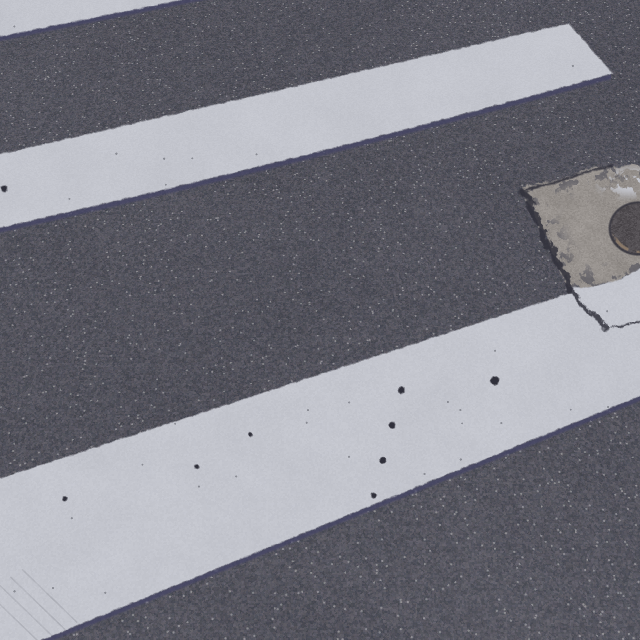
Give the GLSL for this texture, as a WebGL 2 fragment shader.

```glsl
#version 300 es
precision highp float;
// Worn crosswalk stripes on grainy asphalt, with a broken concrete patch and a manhole lid.
uniform vec2 u_resolution;
out vec4 fragColor;

const vec3 ASPHALT = vec3(0.325, 0.325, 0.362);
const vec3 PAINT = vec3(0.765, 0.773, 0.805);
const vec3 CONCRETE = vec3(0.585, 0.565, 0.55);
const vec3 LID = vec3(0.32, 0.305, 0.32);
const vec3 FRINGE = vec3(0.27, 0.27, 0.40);
const vec3 TAR = vec3(0.19, 0.19, 0.23);
const float GRAIN_FREQ = 225.0;
const float GRAIN_CONTRAST = 0.10;
const vec2 PATCH_LEFT = vec2(0.817, 0.702);
const vec2 PATCH_FOOT = vec2(0.892, 0.544);
const vec2 LID_CENTER = vec2(0.998, 0.643);
const float LID_RADIUS = 0.047;

float hash(vec2 p) {
    vec3 q = fract(p.xyx * 0.1031);
    q += dot(q, q.yzx + 33.33);
    return fract((q.x + q.y) * q.z);
}

// Cellular noise: x = distance to the nearest seed, y = random value of its cell.
vec2 cells(vec2 p) {
    vec2 base = floor(p), best = vec2(9.0, 0.0);
    for (int j = -1; j <= 1; j++)
    for (int i = -1; i <= 1; i++) {
        vec2 id = base + vec2(i, j);
        vec2 seed = id + 0.15 + 0.7 * vec2(hash(id), hash(id + 57.0));
        float d = length(p - seed);
        if (d < best.x) best = vec2(d, hash(id + 113.0));
    }
    return best;
}

// Layered sines, roughly -1 to 1.
float waves(vec2 p) {
    float sum = 0.0, amp = 0.5;
    for (int i = 0; i < 4; i++) {
        sum += amp * sin(p.x + 1.7 * sin(p.y)) * cos(p.y * 0.8 + sin(p.x * 0.7));
        p = mat2(1.5, 1.2, -1.2, 1.5) * p + 2.3;
        amp *= 0.6;
    }
    return sum;
}

float segment(vec2 p, vec2 a, vec2 b) {
    vec2 d = b - a;
    return length(p - a - d * clamp(dot(p - a, d) / dot(d, d), 0.0, 1.0));
}

// Soft coverage of the inside (negative side) of a distance.
float inside(float d) {
    float soft = 0.0008 + 0.7 / u_resolution.y;
    return 1.0 - smoothstep(-soft, soft, d);
}

// Distance to the chips worn through the paint.
float chips(vec2 p) {
    float d = length(p - vec2(0.773, 0.405)) - 0.0068;
    d = min(d, length(p - vec2(0.007, 0.705)) - 0.005);
    for (int i = 0; i < 4; i++) {
        float k = float(i);
        d = min(d, length(p - vec2(0.627 - 0.0145 * k, 0.390 - 0.0545 * k)) - 0.0048);
        if (i < 3) d = min(d, length(p - vec2(0.391 - 0.021 * k - 0.062 * k * k, 0.321 - 0.05 * k)) - 0.0034);
    }
    return d;
}

void main() {
    vec2 uv = gl_FragCoord.xy / u_resolution;
    float x = uv.x, y = uv.y;
    float rough = 0.0016 * waves(uv * 210.0);
    float ragged = 0.006 * waves(uv * 75.0) + rough;

    // Asphalt: stones shrink toward the top of the view.
    vec2 ground = vec2(x - 0.5, y) / (1.18 - 0.35 * y);
    vec2 stone = cells(ground * GRAIN_FREQ);
    vec2 grit = cells(ground * GRAIN_FREQ * 1.7 + 31.0);
    float grain = (stone.y - 0.5) * 0.55 + (grit.y - 0.5) * 0.55 + 0.3 * (0.4 - stone.x);
    vec3 color = ASPHALT + GRAIN_CONTRAST * grain + 0.012 * waves(uv * 9.0);
    color += 0.02 * smoothstep(0.4, 0.0, y) * x;
    color += vec3(0.17, 0.17, 0.15) * step(0.965, stone.y) * smoothstep(0.5, 0.15, stone.x);
    color += 0.02 * (vec3(grit.y, 0.5, hash(vec2(grit.y, stone.y) * 91.0)) - 0.5);

    // Stripes: distances are negative on the paint.
    float lowFar = 0.943 + 0.201 * x - y;
    float lowMid = 0.6445 + 0.2515 * x - 0.028 * x * (0.957 - x) - y;
    float lowNear = 0.408 * x - 0.0265 - y;
    float topMid = y - 0.759 - 0.230 * x;
    float endMid = dot(uv - vec2(0.889, 0.9635), normalize(vec2(0.0785, 0.068)));
    float patchLow = 0.551 + 2.9 * (x - 0.9) * (x - 0.9) + 0.5 * ragged;
    float topNear = y - (x < 0.893 ? 0.2526 + 0.325 * x : patchLow);
    float mid = max(max(lowMid, topMid), endMid);
    float near = max(lowNear, topNear);
    float stripes = min(lowFar, min(mid, near)) + rough;

    // Bluish rim below the lower edges.
    float rim = min(abs(lowFar - 0.003), min(abs(lowNear - 0.004), abs(lowMid - 0.004) + step(0.955, x)));
    color = mix(color, FRINGE, 0.75 * smoothstep(0.007, 0.001, rim));

    // Concrete patch.
    vec2 side = normalize(vec2(-0.154, -0.075));
    float slab = max(dot(uv - PATCH_LEFT, side), y - min(0.709 + 0.25 * (x - 0.82), 0.742));
    slab = max(slab, patchLow - y) + ragged;
    float mottle = waves(uv * 55.0);
    vec3 concrete = CONCRETE + 0.03 * mottle + 0.05 * (grit.y - 0.5);
    float border = smoothstep(-0.045, -0.006, slab);
    concrete = mix(concrete, TAR + 0.12, 0.65 * border * smoothstep(0.15, 0.4, waves(uv * 95.0 + 4.0)));
    float flake = smoothstep(0.05, 0.01, length((uv - vec2(0.985, 0.715)) * vec2(0.7, 1.5)));
    concrete = mix(concrete, PAINT, flake * smoothstep(0.0, 0.25, waves(uv * 80.0)));

    // Manhole lid with a dark seat and a worn inner ring.
    vec2 toLid = (uv - LID_CENTER) / vec2(1.0, 0.9);
    float lid = length(toLid) - LID_RADIUS;
    vec3 iron = LID + 0.07 * (grit.y - 0.5) + 0.025 * waves(uv * 180.0);
    float wear = smoothstep(0.004, 0.001, abs(lid + 0.007)) * step(toLid.y, 0.0);
    iron = mix(iron, CONCRETE * vec3(1.0, 0.9, 0.78), 0.8 * wear * smoothstep(-0.1, 0.2, waves(uv * 65.0)));
    iron = mix(iron, TAR, 0.6 * smoothstep(0.004, 0.001, abs(lid + 0.001)));
    concrete = mix(concrete, iron, inside(lid));
    color = mix(color, concrete, inside(slab));

    // Paint: faint mottling, specks, scratches and chips.
    vec3 paint = PAINT + 0.012 * waves(uv * 24.0) + 0.022 * (grit.y - 0.5);
    vec2 speck = cells(uv * 34.0);
    paint -= 0.22 * step(0.93, speck.y) * smoothstep(0.08, 0.03, speck.x + 8.0 * rough);
    for (int i = 0; i < 4; i++) {
        vec2 start = vec2(0.035 - 0.018 * float(i), 0.110 - 0.012 * float(i));
        float scratch = segment(uv, start, start + vec2(0.085, -0.082));
        paint -= 0.11 * smoothstep(0.002, 0.0004, scratch) * (0.6 + 0.4 * waves(uv * 40.0));
    }
    paint = mix(paint, TAR, inside(chips(uv) + 1.2 * rough));
    color = mix(color, paint, inside(stripes));

    // Cracks around the slab, continuing into the paint.
    vec2 bent = uv + vec2(ragged, 0.7 * ragged);
    float crack = segment(bent, PATCH_LEFT, PATCH_FOOT) - 0.0045;
    crack = min(crack, segment(bent, PATCH_FOOT, vec2(0.947, 0.486)) - 0.0032);
    crack = min(crack, segment(bent, PATCH_LEFT, vec2(0.957, 0.742)) - 0.002);
    float dotted = segment(bent, vec2(0.947, 0.486), vec2(1.01, 0.498)) - 0.002 + 2.0 * abs(rough);
    color = mix(color, TAR, 0.85 * inside(min(crack, dotted) + rough));

    fragColor = vec4(clamp(color, 0.0, 1.0), 1.0);
}
```
